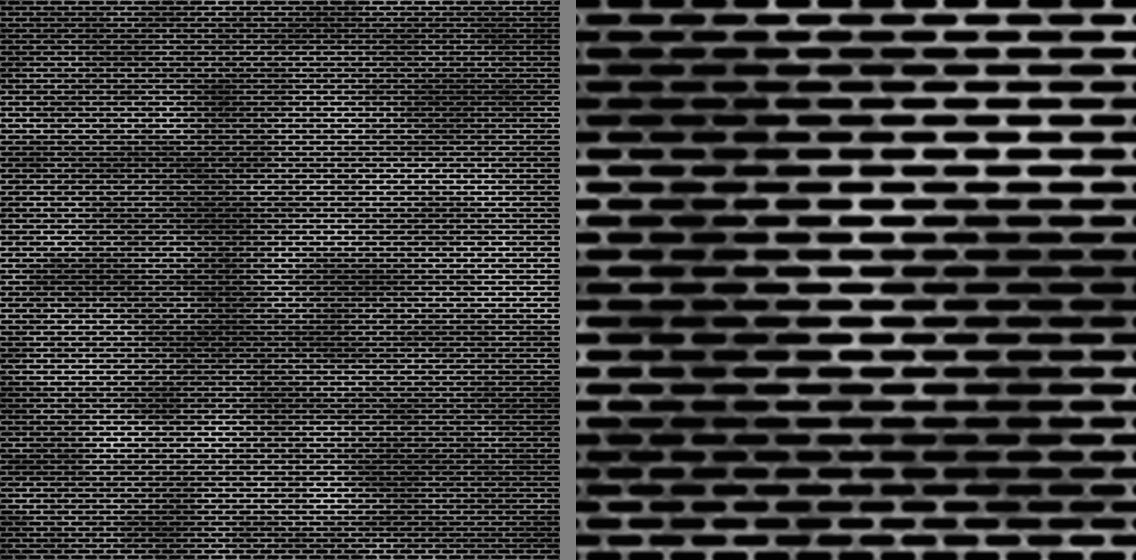
Left: the whole. Right: its middle third, enlarged.
This texture is drawn by a Shadertoy shader. Its source:

```glsl
// Worn grey metal grille with staggered rows of round-ended slots over black.
#define COLUMNS 40.0        // slots across
#define ROWS 100.0          // slots down, even so that the stagger wraps
#define SLOT_WIDTH 2.1      // in row heights
#define SLOT_HEIGHT 0.65    // in row heights
#define EDGE_SOFTNESS 0.17  // in row heights
#define GRAIN_CELLS 256.0
#define GRAIN_AMOUNT 0.24
#define WEAR_CELLS 10.0
#define WEAR_AMOUNT 0.4
#define BAND_COUNT 9.0      // faint horizontal bands of tone
#define BAND_AMOUNT 0.04

const vec3 METAL_COLOR = vec3(0.51);
const vec3 HOLE_COLOR = vec3(0.01);
const float TAU = 6.28319;

float hash(vec2 p) {
    return fract(sin(dot(p, vec2(127.1, 311.7))) * 43758.5453);
}

// Value noise that wraps after the given number of cells.
float tiledNoise(vec2 uv, float cells) {
    vec2 p = uv * cells;
    vec2 i = floor(p);
    vec2 f = fract(p);
    f = f * f * (3.0 - 2.0 * f);
    vec2 a = mod(i, cells);
    vec2 b = mod(i + 1.0, cells);
    return mix(mix(hash(a), hash(vec2(b.x, a.y)), f.x),
               mix(hash(vec2(a.x, b.y)), hash(b), f.x), f.y);
}

// Signed distance to a horizontal capsule of the given full size.
float capsuleDistance(vec2 p, vec2 size) {
    float radius = 0.5 * size.y;
    p.x = max(abs(p.x) - (0.5 * size.x - radius), 0.0);
    return length(p) - radius;
}

void mainImage(out vec4 fragColor, in vec2 fragCoord) {
    vec2 uv = fragCoord / iResolution.xy;

    // Staggered cells, measured in row heights
    vec2 grid = uv * vec2(COLUMNS, ROWS);
    grid.x += 0.5 * mod(floor(grid.y), 2.0);
    vec2 local = (fract(grid) - 0.5) * vec2(ROWS / COLUMNS, 1.0);

    // Slot mask with edges at least a pixel wide
    float edge = max(EDGE_SOFTNESS, 0.6 * ROWS / iResolution.y);
    float slot = capsuleDistance(local, vec2(SLOT_WIDTH, SLOT_HEIGHT));
    float metalMask = smoothstep(-edge, edge, slot);

    // Fine grain, broad patches of wear and soft bands
    float grain = tiledNoise(uv, GRAIN_CELLS) - 0.5;
    float wear = 0.65 * tiledNoise(uv, WEAR_CELLS)
               + 0.35 * tiledNoise(uv, WEAR_CELLS * 3.0) - 0.5;
    float band = cos(TAU * BAND_COUNT * uv.y);
    float tone = GRAIN_AMOUNT * grain + WEAR_AMOUNT * wear + BAND_AMOUNT * band;

    fragColor = vec4(mix(HOLE_COLOR, METAL_COLOR + tone, metalMask), 1.0);
}
```
